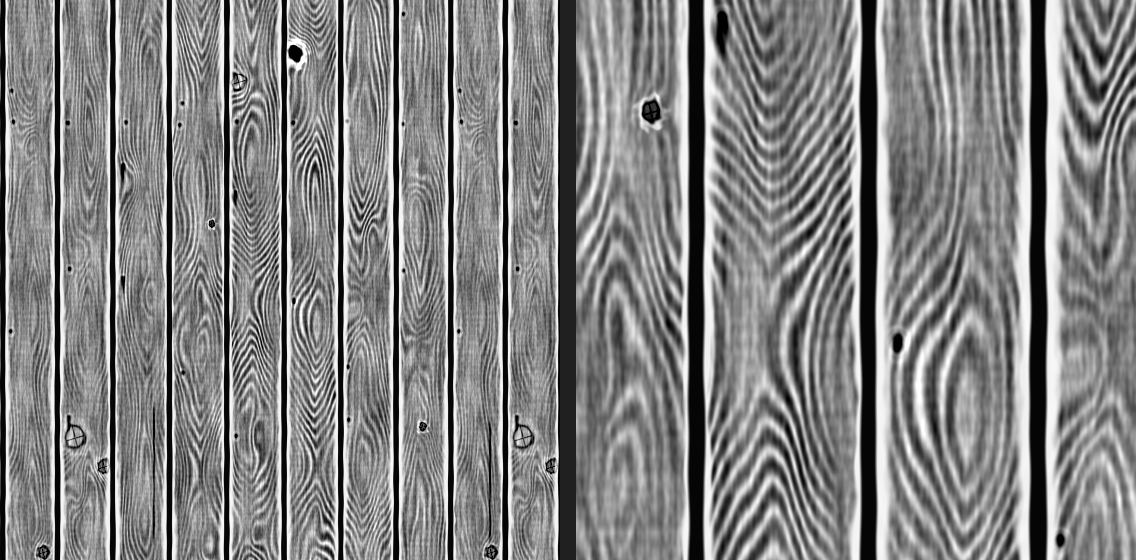
Left, the full canvas; right, a detail of the centre.
Give the GLSL for this texture map, as a three.js fragment shader.

```glsl
// Ten weathered vertical timber planks in grey, with dark gaps, bright edges, arched grain, knots and nails.
varying vec2 vUv;

const float PLANKS = 10.0;
const float PITCH = 1.0 / PLANKS;
const float FIRST_GAP = 0.005;      // centre of the leftmost gap
const float GAP_HALF = 0.0048;
const float GAP_SWAY = 0.0035;      // uneven plank widths
const float EDGE_WIDTH = 0.0068;    // bright worn edge beside each gap
const float SEED_CYCLE = 8.0;       // plank patterns recur after this many
const float FINE_RINGS = 140.0;     // grain lines per unit on plain planks
const float BOLD_RINGS = 100.0;     // and on strongly figured ones
const float ARCH_DEPTH = 0.17;
const float BLOTCH = 0.20;          // broad tonal variation
const float NAIL_ROW = 0.782;
const float NAIL_RADIUS = 0.0042;
const float WOOD_TONE = 0.54;
const float GAP_TONE = 0.02;
const float EDGE_TONE = 0.98;

// Knots: plank, offset across the plank in pitches, height, radius
const vec4 KNOT_ROUND = vec4(1.0, -0.21, 0.219, 0.0165);
const vec4 KNOT_SIDE  = vec4(1.0, 0.31, 0.167, 0.010);
const vec4 KNOT_UPPER = vec4(4.0, -0.29, 0.854, 0.012);
const vec4 KNOT_HOLE  = vec4(5.0, -0.28, 0.905, 0.012);
const vec4 KNOT_SMALL = vec4(3.0, 0.23, 0.600, 0.005);
const vec4 KNOT_EYE   = vec4(7.0, 0.00, 0.238, 0.006);
const vec4 KNOT_LOW   = vec4(0.0, 0.22, 0.014, 0.009);

float bell(float x) { return exp(-x * x); }

float hash(float n) { return fract(sin(n * 91.345 + 1.7) * 4375.85); }

vec2 gradientAt(vec2 cell) {
  float angle = 6.2832 * hash(dot(cell, vec2(1.37, 7.91)));
  return vec2(cos(angle), sin(angle));
}

// Gradient noise, about -0.7 to 0.7
float noise(vec2 p) {
  vec2 i = floor(p), f = p - i;
  vec2 w = f * f * f * (f * (f * 6.0 - 15.0) + 10.0);
  vec2 r = vec2(1.0, 0.0);
  float low = mix(dot(gradientAt(i), f), dot(gradientAt(i + r), f - r), w.x);
  float high = mix(dot(gradientAt(i + r.yx), f - r.yx), dot(gradientAt(i + 1.0), f - 1.0), w.x);
  return mix(low, high, w.y);
}

// Pushes the rings around a knot and adds its rim, cracks and core
void addKnot(vec2 p, float seed, vec4 knot, float hollow, inout float ring, inout float marks) {
  if (abs(seed - knot.x) > 0.5) return;
  vec2 q = (p - vec2(knot.y * PITCH, knot.z)) / knot.w;
  float d = length(q * vec2(1.0, 0.85)) * (1.0 + 0.4 * noise(q * 1.1 + knot.xy * 7.0));
  float inside = 1.0 - smoothstep(0.8, 1.05, d);
  float crack = min(abs(q.x + 0.25 * q.y), abs(q.y - 0.3 * q.x + 0.1));
  ring += 2.2 * knot.w * exp(-0.16 * dot(q, q));
  marks -= 0.5 * bell((d - 1.0) / 0.18);
  marks += (0.15 + 0.5 * hollow) * bell((d - 1.5) / 0.35);
  marks += inside * (0.15 - 0.5 * bell(crack / 0.08) - 1.2 * hollow);
}

// Nail holes, some with a stain running down
float nails(vec2 p, float seed) {
  float sum = 0.0;
  for (int i = 0; i < 3; i++) {
    float n = float(i), key = seed * 5.3 + n * 2.9;
    float y = i == 0 ? NAIL_ROW + 0.012 * (hash(key) - 0.5) : hash(key);
    vec2 q = p - vec2(PITCH * (-0.32 + 0.08 * (hash(key + 9.0) - 0.5)), y);
    float stain = hash(key + 4.0) > 0.75 ? 0.14 : 0.75;
    q.y *= q.y < 0.0 ? stain : 1.0;
    float d = length(q) / NAIL_RADIUS;
    sum += 0.15 * bell((d - 1.6) / 0.4) - 0.65 * (1.0 - smoothstep(0.3, 1.1, d));
  }
  return sum;
}

// A long thin split on a few planks
float split(vec2 p, float id) {
  float top = 0.2 + 0.12 * hash(id);
  float span = smoothstep(0.02, 0.05, p.y) * (1.0 - smoothstep(top - 0.03, top, p.y));
  float x = p.x - PITCH * 0.2 - 0.001 * noise(vec2(id, p.y * 25.0));
  return abs(mod(id, 6.0) - 2.0) < 0.5 ? span * bell(x / 0.0016) : 0.0;
}

void main() {
  float lane = (vUv.x - FIRST_GAP) / PITCH;
  float id = floor(lane), seed = mod(id, SEED_CYCLE);
  vec2 p = vec2((fract(lane) - 0.5) * PITCH, vUv.y);
  vec2 shift = vec2(seed * 17.3, seed * 5.7);
  float bold = 0.12 + 0.88 * bell((seed - 4.6) / 2.0);   // middle planks are most figured

  // Nested arches: distance from the pith plus a slow drift along the plank
  float pith = p.x - 0.025 * (hash(seed) - 0.5) - 0.014 * noise(vec2(seed, p.y * 5.0));
  float drift = noise(vec2(seed * 3.7 + 0.5, p.y * 3.2 + seed));
  float ring = sqrt(pith * pith + 0.00001) + ARCH_DEPTH * mix(0.25, 1.0, bold) * drift;
  ring += 0.016 * noise(p * vec2(26.0, 7.0) + shift) + 0.003 * noise(p * vec2(80.0, 18.0) + shift);

  // Closed islands in the grain
  for (int i = 0; i < 2; i++) {
    float key = seed * 3.1 + float(i) * 7.7;
    vec2 q = (p - vec2(0.03 * (hash(key) - 0.5), hash(key + 2.0))) / vec2(0.016, 0.04);
    ring += 0.022 * exp(-dot(q, q));
  }

  float marks = nails(p, seed) - 0.6 * split(p, id);
  addKnot(p, seed, KNOT_ROUND, 0.0, ring, marks);
  addKnot(p, seed, KNOT_SIDE, 0.2, ring, marks);
  addKnot(p, seed, KNOT_UPPER, 0.0, ring, marks);
  addKnot(p, seed, KNOT_HOLE, 1.0, ring, marks);
  addKnot(p, seed, KNOT_SMALL, 0.4, ring, marks);
  addKnot(p, seed, KNOT_EYE, 0.3, ring, marks);
  addKnot(p, seed, KNOT_LOW, 0.2, ring, marks);

  // Grain lines fade and swell in patches over fibres and broad blotches
  float patchy = clamp(0.75 + 1.5 * noise(p * vec2(34.0, 7.0) + shift + 3.0), 0.1, 1.5);
  float wave = sin(6.2832 * mix(FINE_RINGS, BOLD_RINGS, bold) * ring);
  float tone = WOOD_TONE + (0.1 + 0.18 * bold) * patchy * (wave - 0.2 + 0.2 * wave * wave);
  tone += 0.22 * noise(p * vec2(260.0, 20.0) + shift) + 0.14 * noise(p * vec2(380.0, 130.0) + shift);
  tone += 0.06 * noise(vec2(p.x * 20.0, p.y * 190.0) + shift);
  tone += BLOTCH * noise(p * vec2(42.0, 9.0) + shift + 8.0) + 0.1 * noise(p * vec2(14.0, 4.0) + shift);
  float heart = smoothstep(0.0, 0.3, noise(vec2(seed + 0.5, p.y * 9.0)));
  tone += 0.3 * heart * bell((seed - 7.0) * 2.0) * bell(pith / 0.006) + marks;

  // Worn bright edges and dark gaps
  float gap = floor(lane + 0.5);
  float gapX = FIRST_GAP + gap * PITCH - GAP_SWAY * sin(6.2832 * gap / SEED_CYCLE);
  float side = sign(vUv.x - gapX);
  float edge = abs(vUv.x - gapX) - GAP_HALF - 0.0016 * noise(vec2(gap * 9.1 + side * 3.3, p.y * 24.0));
  float wear = EDGE_WIDTH * (1.0 + 1.3 * noise(vec2(gap * 4.7 + side * 2.3, p.y * 6.0)));
  float glow = 1.0 - smoothstep(0.45 * wear, 1.3 * wear, edge + 0.003 * noise(p * vec2(150.0, 50.0)));
  tone -= 0.08 * bell((edge - 0.012) / 0.003);
  tone = mix(tone, EDGE_TONE + 0.5 * min(marks, 0.0), glow * 0.95);
  tone = mix(GAP_TONE, tone, smoothstep(-0.0012, 0.0012, edge));
  gl_FragColor = vec4(vec3(clamp(tone, 0.0, 1.0)), 1.0);
}
```
